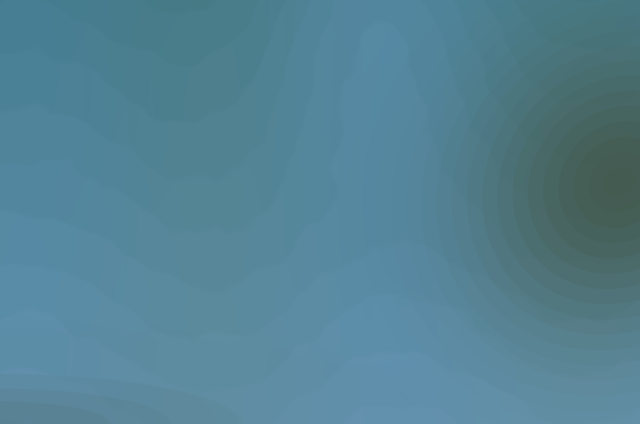
This background is drawn by a WebGL 2 fragment shader. Its source:

```glsl
#version 300 es
precision highp float;

uniform vec2 u_resolution;
out vec4 fragColor;

const float TAU = 6.2831853;

// Background ramp, from top to bottom
const vec3 TEAL = vec3(0.274, 0.490, 0.568);
const vec3 SKY = vec3(0.384, 0.574, 0.692);
const vec3 VALLEY_TINT = vec3(0.020, 0.004, -0.022);
const float WAVE_PERIOD = 0.58;
const float WAVE_CREST = 0.04;
const float WAVE_HEIGHT = 0.09;
const float RAMP_BANDS = 8.0;

// Bright ridge that reaches the top edge
const float RIDGE_X = 0.58;
const float RIDGE_WIDTH = 0.17;
const float RIDGE_LIFT = 0.42;

// Dark spot at the right
const vec3 SPOT_COLOR = vec3(0.264, 0.358, 0.318);
const vec2 SPOT_CENTER = vec2(0.968, 0.570);
const float SPOT_RADIUS = 0.315;
const float SPOT_SHEAR = 0.12;
const float SPOT_BANDS = 28.0;

// Shade in the lower left corner
const vec3 CORNER_COLOR = vec3(0.335, 0.485, 0.540);
const vec2 CORNER_SIZE = vec2(0.32, 0.10);
const float CORNER_STRENGTH = 0.8;

// Contours
const float WOBBLE_SCALE = 9.0;
const float WOBBLE_AMOUNT = 0.035;
const float BAND_STRENGTH = 0.95;
const float BAND_EDGE = 0.06;

vec2 hashGradient(vec2 cell) {
  float h = fract(sin(dot(cell, vec2(127.1, 311.7))) * 43758.5);
  return vec2(cos(TAU * h), sin(TAU * h));
}

float gradientNoise(vec2 p) {
  vec2 i = floor(p);
  vec2 f = p - i;
  vec2 w = f * f * f * (f * (f * 6.0 - 15.0) + 10.0);
  float a = dot(hashGradient(i), f);
  float b = dot(hashGradient(i + vec2(1, 0)), f - vec2(1, 0));
  float c = dot(hashGradient(i + vec2(0, 1)), f - vec2(0, 1));
  float d = dot(hashGradient(i + vec2(1, 1)), f - vec2(1, 1));
  return mix(mix(a, b, w.x), mix(c, d, w.x), w.y);
}

// Terraces with narrow smooth edges at whole steps
float softBands(float value, float count) {
  float s = value * count + 0.5;
  float edge = smoothstep(0.5 - BAND_EDGE, 0.5 + BAND_EDGE, fract(s));
  return mix(value, (floor(s) - 0.5 + edge) / count, BAND_STRENGTH);
}

void main() {
  vec2 uv = gl_FragCoord.xy / u_resolution;
  float aspect = u_resolution.x / u_resolution.y;
  vec2 p = vec2(uv.x * aspect, uv.y);

  // Vertical ramp bent into a valley
  float wave = cos(TAU * (uv.x - WAVE_CREST) / WAVE_PERIOD);
  float ramp = 1.0 - uv.y + WAVE_HEIGHT * (wave - 1.0);
  ramp += 0.05 * smoothstep(0.33, 0.62, uv.x);

  // Ridge and contour wobble
  float ridge = (uv.x - RIDGE_X) / RIDGE_WIDTH;
  ramp += RIDGE_LIFT * exp(-ridge * ridge) * smoothstep(0.4, 1.0, uv.y);
  ramp += WOBBLE_AMOUNT * gradientNoise(p * WOBBLE_SCALE);
  ramp += 0.4 * WOBBLE_AMOUNT * gradientNoise(p * WOBBLE_SCALE * 2.3);
  vec3 color = mix(TEAL, SKY, softBands(ramp, RAMP_BANDS));
  color += VALLEY_TINT * (0.5 - 0.5 * wave);

  // Corner shade
  vec2 corner = uv / CORNER_SIZE;
  float shade = CORNER_STRENGTH * exp(-dot(corner, corner));
  color = mix(color, CORNER_COLOR, softBands(shade, 5.0));

  // Spot, stretched toward the lower left
  vec2 offset = (uv - SPOT_CENTER) * vec2(aspect, 1.0);
  float spread = dot(offset, offset) - 2.0 * SPOT_SHEAR * offset.x * offset.y;
  float falloff = softBands(sqrt(spread), SPOT_BANDS) / SPOT_RADIUS;
  color = mix(color, SPOT_COLOR, exp(-falloff * falloff));

  fragColor = vec4(color, 1.0);
}
```
